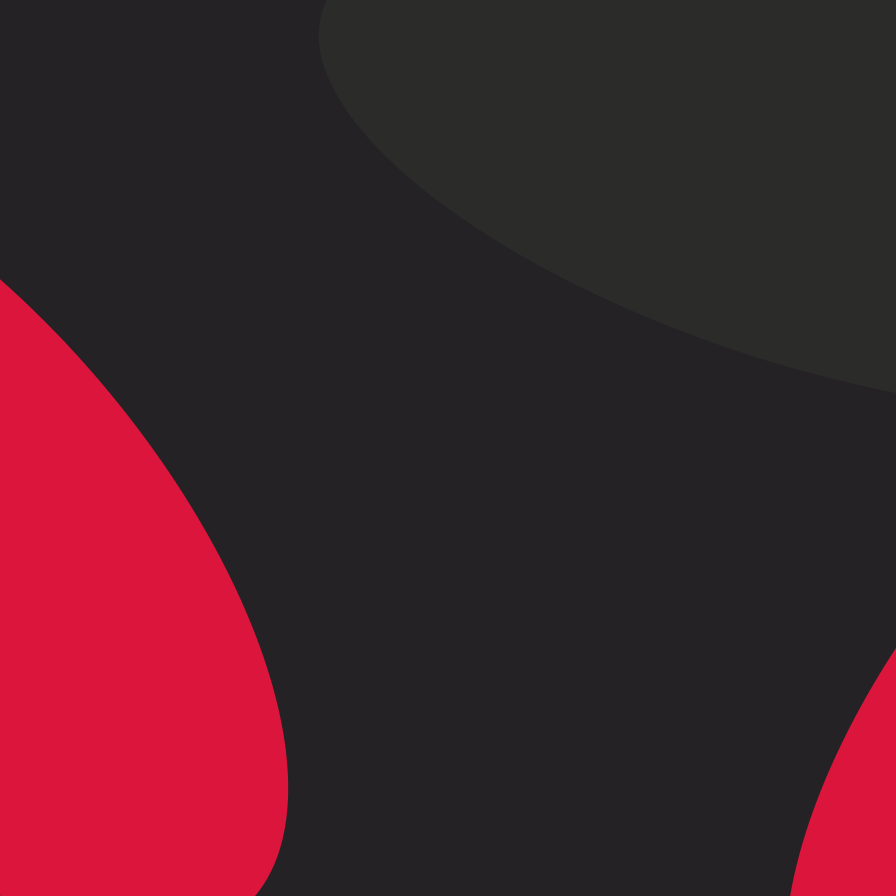
Reproduce this background procedurally as a Shadertoy shader.

```glsl
// Flat dark backdrop with a large charcoal ellipse and two tilted crimson ellipses.

#define BACKDROP vec3(0.143, 0.134, 0.145)
#define CHARCOAL vec3(0.169, 0.169, 0.166)
#define CRIMSON vec3(0.863, 0.082, 0.235)
#define CHARCOAL_CENTER vec2(0.898, 0.812)
#define CHARCOAL_RADII vec2(0.566, 0.217)
#define CHARCOAL_TILT -0.316
#define LEFT_CENTER vec2(-0.087, 0.405)
#define RIGHT_CENTER vec2(1.285, 0.223)
#define CRIMSON_RADII vec2(0.551, 0.261)
#define CRIMSON_TILT 0.866

// Approximate signed distance to a tilted ellipse, negative inside.
float ellipseDistance(vec2 p, vec2 center, vec2 radii, float tilt) {
    float c = cos(tilt), s = sin(tilt);
    vec2 d = p - center;
    vec2 q = vec2(c * d.x + s * d.y, c * d.y - s * d.x);
    float k = length(q / radii);
    float slope = length(q / (radii * radii));
    return k * (k - 1.0) / max(slope, 1e-4);
}

// Coverage with an edge one pixel wide.
float coverage(float dist, float pixel) {
    return clamp(0.5 - dist / pixel, 0.0, 1.0);
}

void mainImage(out vec4 fragColor, in vec2 fragCoord) {
    vec2 uv = fragCoord / iResolution.xy;
    float pixel = 1.0 / min(iResolution.x, iResolution.y);

    // Charcoal ellipse, upper right
    float charcoal = ellipseDistance(uv, CHARCOAL_CENTER, CHARCOAL_RADII, CHARCOAL_TILT);
    vec3 color = mix(BACKDROP, CHARCOAL, coverage(charcoal, pixel));

    // Crimson pair, leaning in opposite directions
    float left = ellipseDistance(uv, LEFT_CENTER, CRIMSON_RADII, -CRIMSON_TILT);
    float right = ellipseDistance(uv, RIGHT_CENTER, CRIMSON_RADII, CRIMSON_TILT);
    color = mix(color, CRIMSON, coverage(min(left, right), pixel));

    fragColor = vec4(color, 1.0);
}
```
